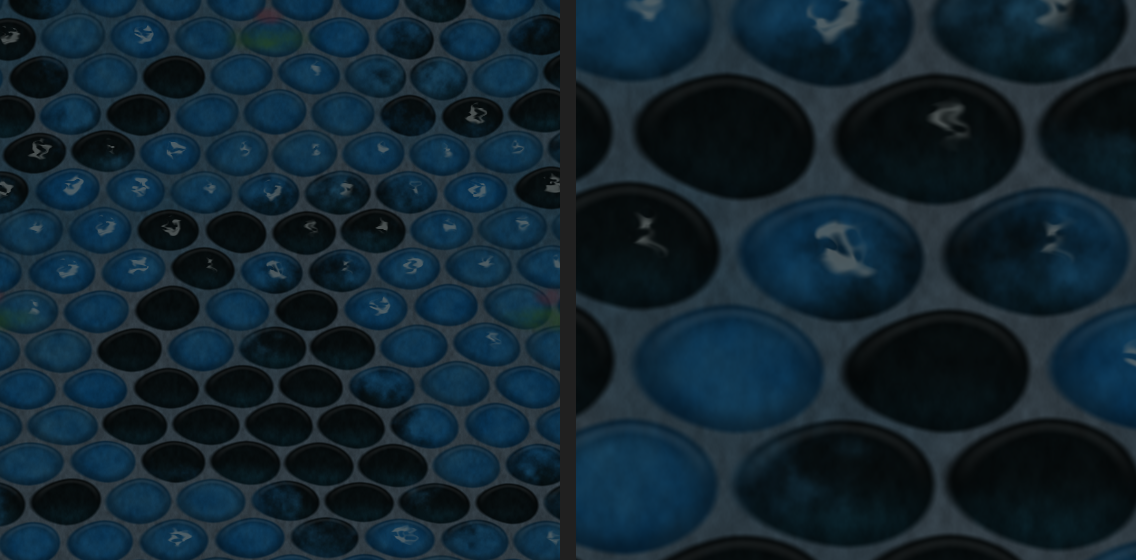
Left: the whole. Right: its middle third, enlarged.
A three.js fragment shader for this texture:

```glsl
// Wet reptile skin: staggered rows of lens-shaped scales, about 8 across and 14 down.
// The nearest scale is found on a slightly warped lattice, then coloured blue or black
// by soft markings, with mottling, pale grooves and small ragged glints.
varying vec2 vUv;

const float ROWS = 14.45;
const vec3 BLUE = vec3(0.030, 0.185, 0.300);
const vec3 SLATE = vec3(0.080, 0.195, 0.260);
const vec3 BLACK = vec3(0.022, 0.043, 0.048);
const vec3 TEAL = vec3(0.035, 0.130, 0.165);
const vec3 GROOVE = vec3(0.195, 0.240, 0.270);
const vec3 GLINT = vec3(0.400, 0.430, 0.430);
const vec3 MOSS = vec3(0.130, 0.250, 0.080);
const vec3 ROSE = vec3(0.330, 0.120, 0.150);

float hash(vec2 p) {
  vec3 q = fract(vec3(p.xyx) * 0.1031);
  q += dot(q, q.yzx + 33.33);
  return fract((q.x + q.y) * q.z);
}

float noise(vec2 p) {
  vec2 i = floor(p), f = fract(p);
  f = f * f * (3.0 - 2.0 * f);
  return mix(mix(hash(i), hash(i + vec2(1.0, 0.0)), f.x),
             mix(hash(i + vec2(0.0, 1.0)), hash(i + 1.0), f.x), f.y);
}

float fbm(vec2 p) {
  float sum = 0.0, amp = 0.53;
  for (int i = 0; i < 4; i++) {
    sum += amp * noise(p);
    p = p * 2.03 + 17.0;
    amp *= 0.5;
  }
  return sum;
}

// Signed distance to a thick segment
float band(vec2 p, vec2 a, vec2 b, float r) {
  vec2 d = b - a;
  return length(p - a - d * clamp(dot(p - a, d) / dot(d, d), 0.0, 1.0)) - r;
}

// Dark markings: central wedge, arched bar, edge and corner streaks
float markings(vec2 p) {
  float d = band(p, vec2(0.29, 0.25), vec2(0.66, 0.22), 0.085);
  d = min(d, band(p, vec2(0.55, 0.45), vec2(0.59, 0.12), 0.080));
  d = min(d, band(p, vec2(0.23, 0.38), vec2(0.35, 0.54), 0.038));
  d = min(d, band(p, vec2(0.32, 0.59), vec2(0.69, 0.62), 0.040));
  d = min(d, band(p, vec2(0.03, 0.98), vec2(0.04, 0.66), 0.045));
  d = min(d, band(p, vec2(0.32, 0.88), vec2(0.16, 0.75), 0.040));
  d = min(d, band(p, vec2(0.79, 0.97), vec2(0.71, 0.83), 0.035));
  d = min(d, band(p, vec2(0.74, 0.82), vec2(0.95, 0.80), 0.032));
  d = min(d, band(p, vec2(0.99, 0.92), vec2(0.98, 0.66), 0.035));
  d = min(d, band(p, vec2(0.02, 0.10), vec2(0.17, 0.10), 0.032));
  return min(d, band(p, vec2(0.79, 0.08), vec2(0.99, 0.13), 0.040));
}

// Rounded lens, blunter on its right side; 1 on the outline
float lens(vec2 p, float size) {
  p.x -= 0.04 * (1.0 - 4.0 * p.x * p.x);
  vec2 a = abs(p) / (vec2(0.465, 0.56) * size);
  return sqrt(pow(a.x, p.x > 0.0 ? 1.9 : 1.65) + a.y * a.y);
}

// Ragged ring with a bright streak beside it
float glint(vec2 p, float seed) {
  p += 0.12 * (vec2(noise(p * 9.0 + seed * 91.0), noise(p * 9.0 + seed * 57.0)) - 0.5);
  float ring = 1.0 - smoothstep(0.02, 0.07, abs(length(p * vec2(1.0, 0.55)) - 0.08));
  float streak = 1.0 - smoothstep(0.03, 0.12, length((p - vec2(0.05, 0.02)) * vec2(1.3, 0.5)));
  return mix(ring, streak, step(0.4, seed)) * smoothstep(0.2, 0.7, noise(p * 14.0 + seed * 40.0));
}

void main() {
  vec2 uv = vUv;
  vec2 p = uv + 0.016 * (vec2(noise(uv * 6.0), noise(uv * 6.0 + 40.0)) - 0.5);

  // Lattice: columns widen towards the bottom
  float axis = 0.58 - 0.035 * smoothstep(0.0, 0.55, p.y);
  float columns = mix(7.5, 8.5, p.y);
  vec2 grid = vec2((p.x - axis) * columns, p.y * ROWS);
  float edge = 9.0;
  vec2 local = vec2(0.0), id = vec2(0.0), center = vec2(0.0);
  for (int j = -1; j <= 1; j++) {
    float row = floor(grid.y) + float(j);
    float shift = 0.5 * mod(row, 2.0);
    float col = floor(grid.x - shift + 0.5);
    vec2 q = grid - vec2(col + shift, row + 0.5);
    float e = lens(q, 0.96 + 0.06 * hash(vec2(col, row) + 50.0));
    if (e < edge) {
      edge = e;
      local = q;
      id = vec2(col, row) + 50.0;
      center = uv - q / vec2(columns, ROWS);
    }
  }

  // Pigment: mostly one tone per scale, bleeding a little across it
  float seed = hash(id);
  float mottle = fbm(uv * 38.0);
  float grain = fbm(uv * vec2(150.0, 95.0));
  float mark = markings(mix(center, uv, 0.28)) + 0.035 * (mottle - 0.5);
  float dark = 1.0 - smoothstep(-0.012, 0.022, mark);
  vec3 blue = mix(BLUE, SLATE, clamp(0.55 * seed + mottle - 0.35, 0.0, 1.0));
  blue *= 0.72 + 0.35 * mottle + 0.25 * grain;
  vec3 black = mix(BLACK, TEAL, smoothstep(0.1, -0.5, local.y) * (0.2 + 0.6 * seed));
  black *= 0.65 + 0.7 * grain;
  vec3 color = mix(blue, black, dark);

  // Domed shading, with a shadow inside the outline and a lit upper rim
  color *= 1.06 - 0.38 * smoothstep(0.55, 0.98, edge);
  float rim = smoothstep(0.75, 0.88, edge) * (1.0 - smoothstep(0.88, 0.99, edge));
  color += 0.06 * rim * smoothstep(-0.1, 0.4, local.y);

  // Glints gather in a belt above the middle and scatter elsewhere
  float belt = smoothstep(0.49, 0.55, center.y) * (1.0 - smoothstep(0.73, 0.78, center.y));
  float shine = step(hash(id + 7.0), 0.16 + 0.72 * belt);
  color = mix(color, GLINT, 0.7 * shine * glint(local - vec2(0.08, 0.10), seed));

  // Grooves: grey, washed with blue in patches
  float wash = smoothstep(0.35, 0.75, fbm(uv * 5.0 + 3.0)) * smoothstep(0.15, 0.7, uv.y);
  vec3 groove = mix(GROOVE, SLATE, 0.65 * wash) * (0.78 + 0.35 * grain);
  color = mix(color, groove, smoothstep(0.94, 1.06, edge));

  // Moss and rose stains, repeated half a tile apart
  for (int i = 0; i < 2; i++) {
    vec2 s = fract(uv - vec2(0.48, 0.93) + 0.5 * float(i) + 0.5) - 0.5;
    float moss = 1.0 - smoothstep(0.2, 1.0, length(s / vec2(0.11, 0.03)));
    float rose = 1.0 - smoothstep(0.2, 1.0, length((s - vec2(0.0, 0.04)) / vec2(0.035, 0.022)));
    color = mix(color, MOSS, 0.75 * moss * mottle);
    color = mix(color, ROSE, 0.8 * rose * mottle);
  }
  gl_FragColor = vec4(color, 1.0);
}
```
